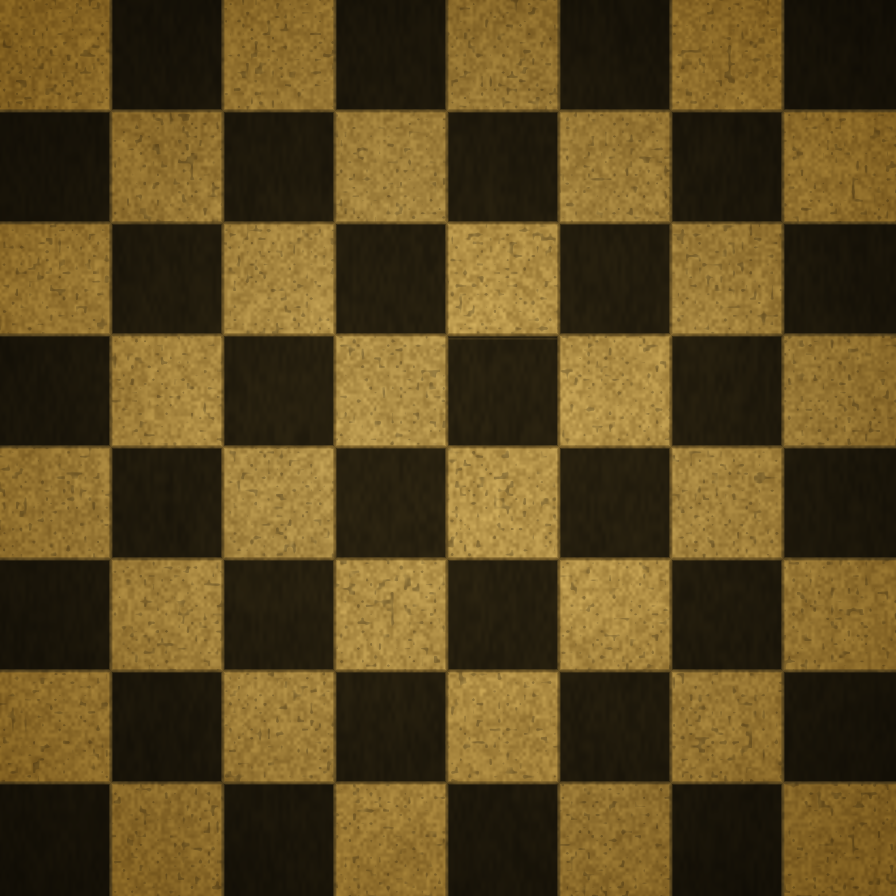
Write a Shadertoy shader that draws this pattern.

```glsl
// Aged gold and black checkerboard with thin seams, felt-like grain and a vignette.

const float CELLS = 8.0;                        // squares across and down
const vec2  GRID_SHIFT = vec2(0.010, -0.010);   // board offset, in squares
const float SEAM_HALF = 0.013;                  // half seam width, in squares
const float SEAM_SOFT = 0.008;                  // seam blur, in squares
const vec3  GOLD_CENTER = vec3(0.71, 0.58, 0.29);
const vec3  GOLD_CORNER = vec3(0.48, 0.35, 0.11);
const vec3  DARK_CENTER = vec3(0.150, 0.122, 0.057);
const vec3  DARK_CORNER = vec3(0.070, 0.055, 0.022);
const vec3  SEAM_COLOR = vec3(0.42, 0.33, 0.145);
const float GOLD_GRAIN = 0.40;
const float DARK_GRAIN = 0.45;
const float CELL_VARIATION = 0.06;
const vec2  SCUFFED_CELL = vec2(4.0, 4.0);      // square with a doubled top seam
const float SCUFF_HEIGHT = 0.965;

float hash(vec2 p) {
    vec3 q = fract(vec3(p.xyx) * 0.1031);
    q += dot(q, q.yzx + 33.33);
    return fract((q.x + q.y) * q.z);
}

float valueNoise(vec2 p) {
    vec2 i = floor(p);
    vec2 f = fract(p);
    f = f * f * (3.0 - 2.0 * f);
    float low = mix(hash(i), hash(i + vec2(1.0, 0.0)), f.x);
    float high = mix(hash(i + vec2(0.0, 1.0)), hash(i + vec2(1.0, 1.0)), f.x);
    return mix(low, high, f.y);
}

// Fine nap with coarser clumps and broad stains, centred on zero
float goldGrain(vec2 p) {
    return 0.55 * valueNoise(p * vec2(270.0, 240.0))
         + 0.30 * valueNoise(p * vec2(130.0, 105.0) + 17.0)
         + 0.15 * valueNoise(p * 22.0 + 41.0) - 0.5;
}

// Vertical fibres, centred on zero
float darkGrain(vec2 p) {
    return 0.5 * valueNoise(p * vec2(230.0, 90.0) + 73.0)
         + 0.3 * valueNoise(p * vec2(90.0, 35.0) + 29.0)
         + 0.2 * valueNoise(p * 24.0 + 57.0) - 0.5;
}

float stroke(float distance, float halfWidth, float softness) {
    return 1.0 - smoothstep(halfWidth - softness, halfWidth + softness, distance);
}

void mainImage(out vec4 fragColor, in vec2 fragCoord) {
    vec2 uv = fragCoord / iResolution.xy;
    vec2 board = uv * CELLS + GRID_SHIFT;
    vec2 cell = clamp(floor(board), 0.0, CELLS - 1.0);
    vec2 local = board - cell;
    float softness = max(SEAM_SOFT, 0.7 * CELLS / min(iResolution.x, iResolution.y));

    // Squares, shaded from the centre outwards
    float vignette = smoothstep(0.08, 0.76, length(uv - 0.5));
    vec3 gold = mix(GOLD_CENTER, GOLD_CORNER, vignette);
    vec3 dark = mix(DARK_CENTER, DARK_CORNER, vignette);

    // Grain: red and green swing less than blue on the gold
    float nap = goldGrain(uv);
    gold *= 1.0 + GOLD_GRAIN * nap * vec3(0.9, 1.05, 1.5);
    gold *= 1.0 - 0.22 * smoothstep(0.74, 0.95, valueNoise(uv * 210.0 + 91.0));
    dark *= 1.0 + DARK_GRAIN * darkGrain(uv);

    float isGold = mod(cell.x + cell.y, 2.0);
    vec3 color = mix(dark, gold, isGold);
    color *= 1.0 + CELL_VARIATION * (hash(cell + 5.0) - 0.5);

    // Seams lie between squares only, not along the outer border
    vec2 nearestSeam = clamp(round(board), 1.0, CELLS - 1.0);
    vec2 gap = abs(board - nearestSeam);
    float seam = stroke(min(gap.x, gap.y), SEAM_HALF, softness);
    vec3 seamColor = SEAM_COLOR * mix(1.08, 0.72, vignette) * (1.0 + 0.5 * nap);
    color = mix(color, seamColor, 0.9 * seam);

    // Faint second seam on one square
    float scuffed = step(distance(cell, SCUFFED_CELL), 0.5);
    float scuff = scuffed * stroke(abs(local.y - SCUFF_HEIGHT), 0.006, softness);
    color = mix(color, seamColor, 0.35 * scuff * (1.0 - seam));

    fragColor = vec4(clamp(color, 0.0, 1.0), 1.0);
}
```
